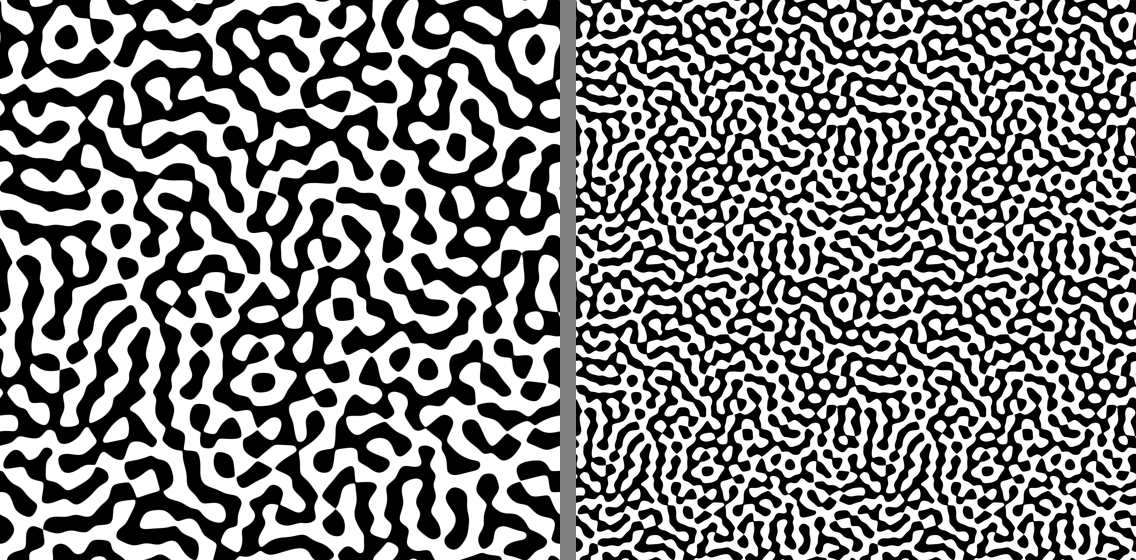
Left: one tile. Right: repeated 2 by 2.
Reproduce this pattern procedurally as a WebGL 2 fragment shader.

```glsl
#version 300 es
precision highp float;

uniform vec2 u_resolution;
out vec4 fragColor;

const float TAU = 6.2831853;
const int WAVES = 90;

float hash(float n) {
    return fract(sin(n * 12.9898 + 4.137) * 43758.5453);
}

// Random field of plane waves, all close to one wavelength.
// Whole-number wave vectors make it wrap on the unit square.
// Returns the value in x and the gradient in yz.
vec3 labyrinthField(vec2 p) {
    vec3 field = vec3(0.0);
    for (int i = 0; i < WAVES; i++) {
        float seed = float(i);
        float angle = 0.5 * TAU * (seed + hash(seed)) / float(WAVES);
        float frequency = mix(16.0, 23.0, hash(seed + 131.0));
        vec2 wave = round(frequency * vec2(cos(angle), sin(angle)));
        float phase = TAU * (dot(wave, p) + hash(seed + 277.0));
        field += vec3(cos(phase), -sin(phase) * TAU * wave);
    }
    return field;
}

void main() {
    vec2 uv = gl_FragCoord.xy / u_resolution;
    vec3 field = labyrinthField(uv);

    // Approximate signed distance to the black and white border
    float borderDistance = field.x / max(length(field.yz), 1.0);

    vec3 black = vec3(0.0);
    vec3 white = vec3(1.0);
    float whiteShare = smoothstep(-0.0014, 0.0014, borderDistance);
    fragColor = vec4(mix(black, white, whiteShare), 1.0);
}
```
